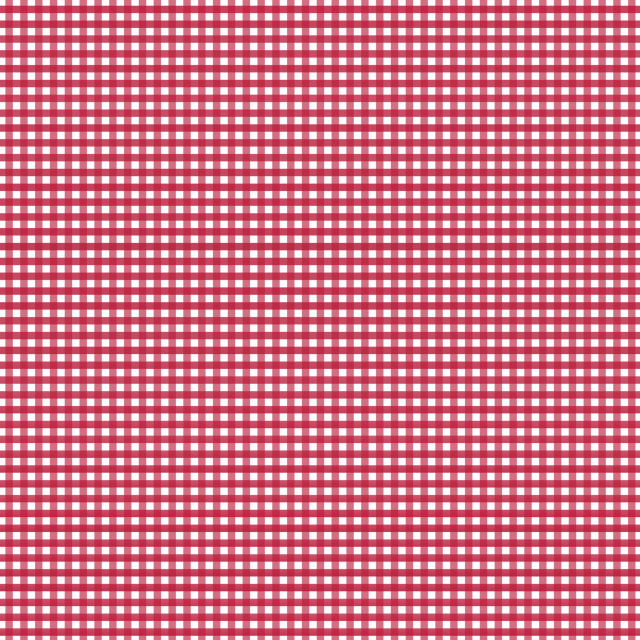
This pattern is drawn by a three.js fragment shader. Its source:

```glsl
// Red and white gingham: equal-width bands run across and down on a white cloth.
// Periodic band masks pick one of four cloth colours; layered sines vary the
// dye of each horizontal band, with a soft fade inside the lower bands.

varying vec2 vUv;

const float REPEATS = 43.17;              // checks across and down
const float BAND_WIDTH = 0.5;             // share of one repeat
const float SOFTNESS = 0.05;              // half width of an edge, in repeats
const vec2 FIRST_BAND = vec2(0.615, 0.635); // first band centres from top left

const vec3 WHITE = vec3(0.995, 0.985, 0.988);
const vec3 COLUMN = vec3(0.82, 0.44, 0.51);
const vec3 ROW = vec3(0.78, 0.28, 0.38);
const vec3 CROSSING = vec3(0.75, 0.17, 0.28);

// Signed offset from the nearest band centre, in repeats
vec2 bandOffset(vec2 position) {
  return fract(position + 0.5) - 0.5;
}

// Coverage of a band with smooth edges
float bandMask(float offset, float width, float softness) {
  float halfWidth = 0.5 * width;
  return 1.0 - smoothstep(halfWidth - softness, halfWidth + softness, abs(offset));
}

// Slow variation of dye between rows: positive is paler
float rowPaleness(float row) {
  return 0.13 * sin(row * 1.65 - 2.3) + 0.10 * sin(row * 0.30 - 0.2);
}

// Fade across one band, paler along its upper edge towards the bottom rows
float bandFade(float offset, float row) {
  float strength = 0.65 * smoothstep(19.0, 32.0, row);
  return -strength * offset / BAND_WIDTH;
}

vec3 gingham(vec2 mask, float paleness) {
  vec3 rowColour = mix(ROW, COLUMN, paleness);
  vec3 crossingColour = mix(CROSSING, ROW, paleness * 0.6);
  vec3 openCloth = mix(WHITE, COLUMN, mask.x);
  vec3 rowCloth = mix(rowColour, crossingColour, mask.x);
  return mix(openCloth, rowCloth, mask.y);
}

void main() {
  // Count repeats rightwards and downwards from the top left
  vec2 position = vec2(vUv.x, 1.0 - vUv.y) * REPEATS - FIRST_BAND;
  vec2 offset = bandOffset(position);
  float row = floor(position.y + 0.5);

  vec2 mask = vec2(bandMask(offset.x, BAND_WIDTH, SOFTNESS),
                   bandMask(offset.y, BAND_WIDTH, SOFTNESS));
  float paleness = rowPaleness(row) + bandFade(offset.y, row);

  gl_FragColor = vec4(gingham(mask, paleness), 1.0);
}
```
